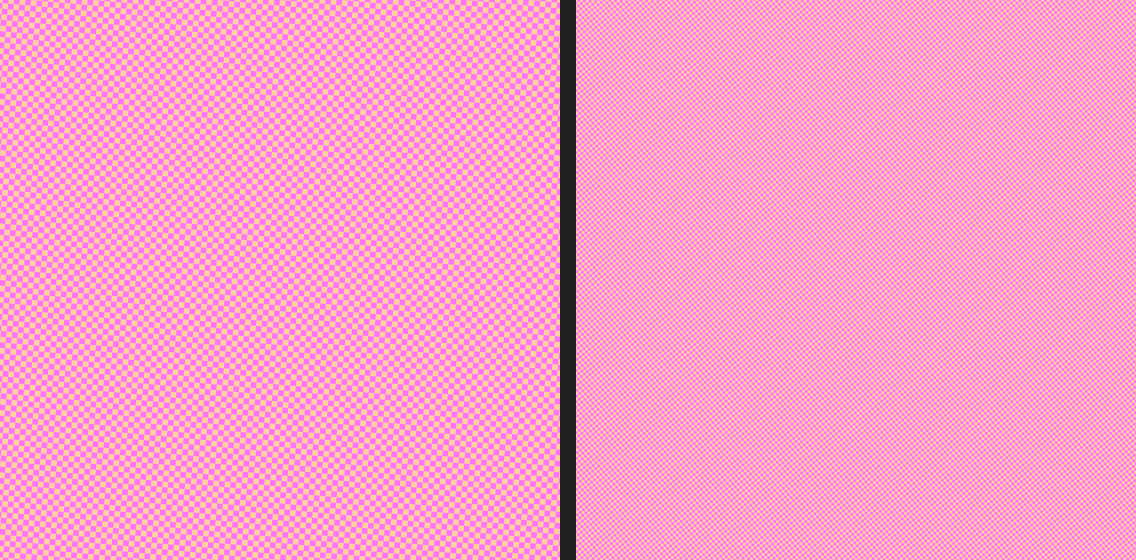
Left, the tile; right, the same tile 2 across and 2 down.
Reproduce this pattern procedurally as a WebGL 1 fragment shader.

```glsl
precision highp float;
// A fine two-colour checkerboard, tilted by about five degrees.
// Two perpendicular square waves are multiplied to get the checks; whole cell
// counts with an even sum make the tilted grid close up at the canvas edges.

uniform vec2 u_resolution;

const float CELLS_ALONG = 99.0;   // cell edges crossed along a side
const float CELLS_TILT = 9.0;     // rows drifted through along a side
const vec2 PHASE = vec2(0.0, 0.0); // grid offset in cells
const float EDGE_PIXELS = 1.0;    // width of the smoothed edge
const vec3 PINK = vec3(1.0, 0.45, 0.99);
const vec3 PEACH = vec3(1.0, 0.82, 0.61);

// Square wave from -1 to 1, two cells per period, with edges of the given width
vec2 squareWave(vec2 cell, float edgeWidth) {
  vec2 edgeDistance = 2.0 * abs(fract(0.5 * cell) - 0.5) - 0.5;
  return clamp(2.0 * edgeDistance / edgeWidth, -1.0, 1.0);
}

void main() {
  vec2 uv = gl_FragCoord.xy / u_resolution;

  // Rotate and scale into cell units; rows fall slightly to the right
  vec2 cell = vec2(CELLS_ALONG * uv.x - CELLS_TILT * uv.y,
                   CELLS_TILT * uv.x + CELLS_ALONG * uv.y) + PHASE;

  float cellsPerSide = length(vec2(CELLS_ALONG, CELLS_TILT));
  float edgeWidth = EDGE_PIXELS * cellsPerSide / min(u_resolution.x, u_resolution.y);

  // The product of the waves alternates in both directions
  vec2 wave = squareWave(cell, edgeWidth);
  float check = 0.5 + 0.5 * wave.x * wave.y;

  gl_FragColor = vec4(mix(PINK, PEACH, check), 1.0);
}
```
